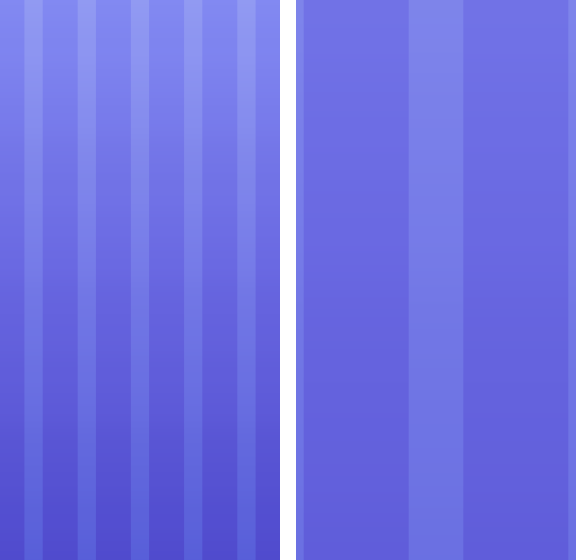
Left, the full canvas; right, a detail of the centre.
A WebGL 1 fragment shader for this pattern:

```glsl
precision mediump float;

uniform vec2 u_resolution;

#define STRIPE_PERIOD 0.1901
#define STRIPE_WIDTH 0.0651
#define BASE_BOTTOM vec3(0.310, 0.290, 0.802)
#define BASE_MIDDLE vec3(0.408, 0.402, 0.880)
#define BASE_TOP vec3(0.512, 0.540, 0.950)
#define LIFT_BOTTOM vec3(0.032, 0.078, 0.045)
#define LIFT_TOP vec3(0.060, 0.066, 0.002)
#define BANDING 0.004

// Vertical three-stop gradient, dark at the bottom
vec3 baseGradient(float y) {
    vec3 lower = mix(BASE_BOTTOM, BASE_MIDDLE, clamp(y * 2.0, 0.0, 1.0));
    return mix(lower, BASE_TOP, clamp(y * 2.0 - 1.0, 0.0, 1.0));
}

// Coverage of evenly spaced vertical stripes, one centred on the canvas
float stripeMask(float x, float pixel) {
    float cell = fract((x - 0.5) / STRIPE_PERIOD + 0.5) - 0.5;
    float edge = abs(cell) * STRIPE_PERIOD - 0.5 * STRIPE_WIDTH;
    return 1.0 - smoothstep(-0.6 * pixel, 0.6 * pixel, edge);
}

// Faint uneven tone across the height
float toneBands(float y) {
    return 0.5 * sin(y * 23.0 + 0.8) + 0.3 * sin(y * 51.0) + 0.2 * sin(y * 97.0 + 2.0);
}

void main() {
    vec2 uv = gl_FragCoord.xy / u_resolution;
    float stripe = stripeMask(uv.x, 1.0 / u_resolution.x);

    vec3 color = baseGradient(uv.y);
    color += stripe * mix(LIFT_BOTTOM, LIFT_TOP, uv.y);
    color += BANDING * toneBands(uv.y);

    gl_FragColor = vec4(color, 1.0);
}
```
